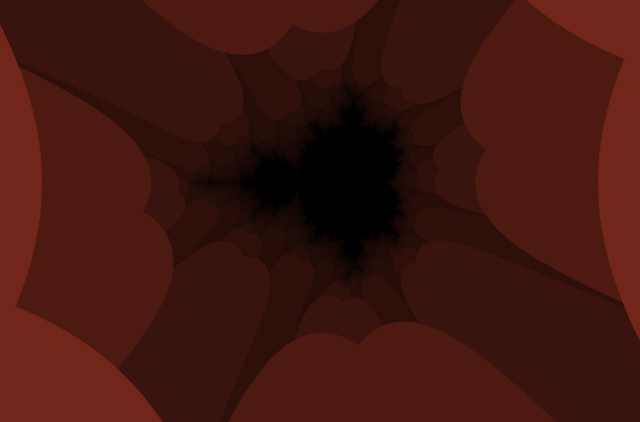
Write a Shadertoy shader that draws this background.

```glsl
#define VIEW_CENTER vec2(-0.5, -0.326)
#define VIEW_WIDTH 7.37
#define ESCAPE_BOUND 10.0
#define MAX_STEPS 160
#define TINT vec3(0.895, 0.3, 0.197)
#define SAMPLES 3

vec2 complexSquare(vec2 z) {
    return vec2(z.x * z.x - z.y * z.y, 2.0 * z.x * z.y);
}

// Steps until either component exceeds the bound on its positive side;
// the one-sided test gives the bands their corners and lobes
int escapeSteps(vec2 c) {
    vec2 z = c;
    int steps = 1;
    for (int i = 1; i < MAX_STEPS; i++) {
        if (max(z.x, z.y) > ESCAPE_BOUND) break;
        z = complexSquare(z) + c;
        steps++;
    }
    return steps;
}

// Brightness falls off as the inverse of the step count
vec3 bandColor(vec2 c) {
    int steps = escapeSteps(c);
    return steps < MAX_STEPS ? TINT / float(steps) : vec3(0.0);
}

void mainImage(out vec4 fragColor, in vec2 fragCoord) {
    float unitsPerPixel = VIEW_WIDTH / iResolution.x;
    vec3 sum = vec3(0.0);

    // Grid supersampling softens the band edges
    for (int j = 0; j < SAMPLES; j++) {
        for (int i = 0; i < SAMPLES; i++) {
            vec2 offset = (vec2(i, j) + 0.5) / float(SAMPLES) - 0.5;
            vec2 fromCenter = fragCoord + offset - 0.5 * iResolution.xy;
            sum += bandColor(VIEW_CENTER + fromCenter * unitsPerPixel);
        }
    }
    fragColor = vec4(sum / float(SAMPLES * SAMPLES), 1.0);
}
```
